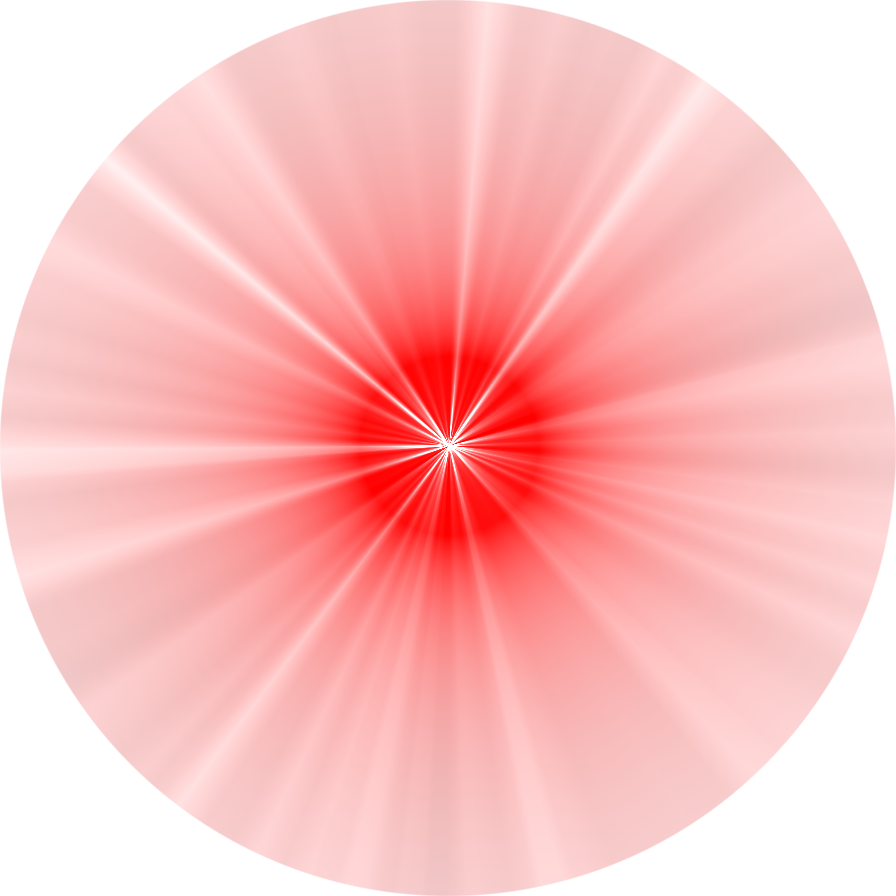
Give the GLSL for this background, as a WebGL 2 fragment shader.

```glsl
#version 300 es
precision highp float;
// A red starburst with white spokes, glowing inside a pale disc on white.

#define DISC_RADIUS 0.5
#define BURST_CENTER vec2(0.0015, 0.0025)
#define GLOW_RADIUS 0.1
#define SPOKE_COUNT 100.0
#define SPOKE_FLOOR 0.1
#define SPOKE_SPREAD 0.36
#define RAY_WIDTH 4.2
#define STREAK_SHADE 0.055

uniform vec2 u_resolution;
out vec4 fragColor;

// Main rays: direction in degrees, then strength (negative is dark).
const int RAY_COUNT = 22;
const vec2 RAYS[RAY_COUNT] = vec2[](
    vec2(2.0, 0.22), vec2(11.0, 0.2), vec2(18.5, -0.25), vec2(29.0, 0.15),
    vec2(55.0, 0.42), vec2(68.0, -0.2), vec2(85.0, 0.5), vec2(105.0, -0.25),
    vec2(124.0, 0.32), vec2(140.0, 0.42), vec2(153.0, 0.25), vec2(163.0, -0.2),
    vec2(180.5, 0.55), vec2(197.0, 0.3), vec2(211.0, -0.2), vec2(233.0, 0.52),
    vec2(257.0, 0.2), vec2(268.0, -0.45), vec2(282.0, 0.28), vec2(313.0, 0.38),
    vec2(335.0, 0.25), vec2(348.0, 0.3));

float hash(float n) {
    return fract(sin(n * 12.9898) * 43758.5453);
}

// Fine spokes, blended linearly around the full turn.
float fineSpokes(float degreesAround) {
    float position = degreesAround / 360.0 * SPOKE_COUNT;
    float index = floor(position);
    float current = hash(mod(index, SPOKE_COUNT) + 1.0);
    float next = hash(mod(index + 1.0, SPOKE_COUNT) + 1.0);
    return SPOKE_FLOOR + SPOKE_SPREAD * mix(current, next, fract(position));
}

// Tapered bright and dark rays.
float mainRays(float degreesAround) {
    float total = 0.0;
    for (int i = 0; i < RAY_COUNT; i++) {
        float offset = abs(mod(degreesAround - RAYS[i].x + 180.0, 360.0) - 180.0);
        total += RAYS[i].y * max(0.0, 1.0 - offset / RAY_WIDTH);
    }
    return total;
}

void main() {
    float size = min(u_resolution.x, u_resolution.y);
    vec2 p = (gl_FragCoord.xy - 0.5 * u_resolution) / size;
    vec2 q = p - BURST_CENTER;
    float dist = max(length(q), 0.0001);
    float angle = mod(degrees(atan(q.y, q.x)), 360.0);

    // Red falloff and the white light carried by the spokes
    float spoke = max(fineSpokes(angle) + mainRays(angle), 0.0);
    float glow = GLOW_RADIUS / dist;
    float light = min(spoke * spoke * glow, 1.0);
    float paleness = clamp(1.0 - min(glow, 1.0) + light, 0.0, 1.0);

    // Faint grey between the spokes toward the rim
    float shade = STREAK_SHADE * smoothstep(0.1, 0.4, dist) * max(0.0, 1.0 - 2.2 * spoke);
    vec3 burst = vec3(1.0 - shade, vec2(paleness - 0.4 * shade));

    // Disc with a smooth rim
    float pixel = 1.0 / size;
    float disc = 1.0 - smoothstep(-pixel, pixel, length(p) - DISC_RADIUS);
    fragColor = vec4(mix(vec3(1.0), burst, disc), 1.0);
}
```
